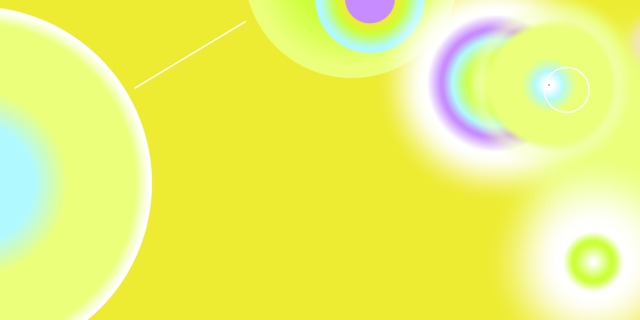
Reproduce this background procedurally as a Shadertoy shader.

```glsl
// Bright yellow backdrop with banded discs, soft ring glows and thin white outlines.

const vec3 YELLOW = vec3(0.93, 0.925, 0.2);
const vec3 PALE_LIME = vec3(0.92, 1.0, 0.48);
const vec3 LIME = vec3(0.8, 1.0, 0.22);
const vec3 CYAN = vec3(0.69, 0.98, 1.0);
const vec3 VIOLET = vec3(0.78, 0.55, 1.0);
const vec3 WHITE = vec3(1.0);

// Coverage of a disc whose edge fades between two radii
float softDisc(float d, float inner, float outer) {
    return 1.0 - smoothstep(inner, outer, d);
}

// Coverage of a crisp disc, smoothed over one pixel
float disc(float d, float radius) {
    float px = 0.8 / iResolution.y;
    return softDisc(d, radius - px, radius + px);
}

float segmentDistance(vec2 p, vec2 a, vec2 b) {
    vec2 along = b - a;
    return length(p - a - along * clamp(dot(p - a, along) / dot(along, along), 0.0, 1.0));
}

// Linear blend of colour across a band of radii
vec3 band(vec3 from, vec3 to, float start, float end, float d) {
    return mix(from, to, clamp((d - start) / (end - start), 0.0, 1.0));
}

void mainImage(out vec4 fragColor, in vec2 fragCoord) {
    vec2 p = fragCoord / iResolution.y;
    p.x += 1.0 - 0.5 * iResolution.x / iResolution.y;
    vec3 color = YELLOW;

    // Large disc on the left: cyan core, white rim
    float d = length(p - vec2(-0.078, 0.427));
    vec3 fill = band(CYAN, PALE_LIME, 0.185, 0.29, d);
    fill = band(fill, WHITE, 0.5, 0.545, d);
    color = mix(color, fill, disc(d, 0.553));

    // Disc at the top edge
    d = length(p - vec2(1.099, 1.091));
    fill = band(LIME, PALE_LIME, 0.17, 0.3, d);
    color = mix(color, fill, disc(d, 0.335));

    // Its nested cyan disc with a violet core
    d = length(p - vec2(1.156, 1.005));
    fill = band(YELLOW, LIME, 0.08, 0.115, d);
    fill = band(fill, CYAN, 0.11, 0.155, d);
    fill = mix(fill, VIOLET, disc(d, 0.078));
    color = mix(color, fill, disc(d, 0.171));

    // Lime haze behind the right-hand shapes
    d = length(p - vec2(1.98, 0.53));
    color = mix(color, PALE_LIME, softDisc(d, 0.2, 0.47));

    // White glow around violet, cyan and lime rings
    d = length(p - vec2(1.549, 0.74));
    fill = band(PALE_LIME, LIME, 0.03, 0.085, d);
    fill = band(fill, CYAN, 0.085, 0.135, d);
    fill = band(fill, VIOLET, 0.135, 0.165, d);
    fill = band(fill, WHITE, 0.172, 0.215, d);
    color = mix(color, fill, softDisc(d, 0.215, 0.375));

    // Overlapping disc with a pale halo and a bright core
    d = length(p - vec2(1.716, 0.734));
    float halo = smoothstep(0.19, 0.215, d) * softDisc(d, 0.215, 0.27);
    fill = band(WHITE, CYAN, 0.012, 0.045, d);
    fill = band(fill, PALE_LIME, 0.04, 0.085, d);
    color = mix(color, PALE_LIME, 0.85 * softDisc(d, 0.24, 0.3) * smoothstep(1.65, 1.85, p.x));
    color = mix(color, fill, softDisc(d, 0.175, 0.215));
    color = mix(color, vec3(0.96, 1.0, 0.75), 0.55 * halo);
    color = mix(color, vec3(0.4, 0.4, 0.5), 0.7 * disc(d, 0.0025));

    // Faint glow at the right edge
    d = length(p - vec2(2.05, 0.87));
    color = mix(color, vec3(0.96, 0.88, 0.85), softDisc(d, 0.03, 0.11));

    // White glow with a lime ring at the lower right
    d = length(p - vec2(1.854, 0.182));
    fill = band(WHITE, LIME, 0.005, 0.055, d);
    fill = band(fill, WHITE, 0.065, 0.095, d);
    color = mix(color, fill, softDisc(d, 0.1, 0.34));

    // Thin circle outline and diagonal line
    float outline = abs(length(p - vec2(1.771, 0.719)) - 0.07);
    float line = segmentDistance(p, vec2(0.422, 0.725), vec2(0.766, 0.932));
    color = mix(color, WHITE, disc(min(outline, line), 0.0022));

    fragColor = vec4(color, 1.0);
}
```
